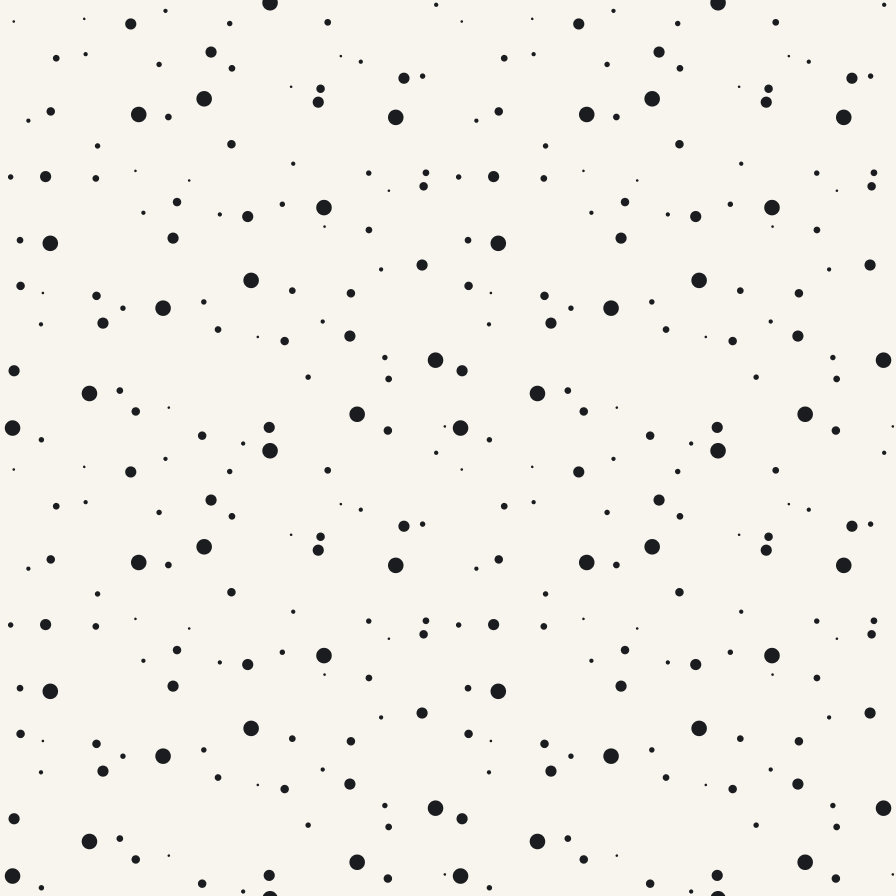
Give the GLSL for this pattern, as a Shadertoy shader.

```glsl
// Dark round dots in seven sizes scattered over cream paper, as a tile repeated 2 by 2.

const float REPEATS = 2.0;
const vec2 GRID = vec2(12.0, 7.0);   // cells per tile, one dot in each
const float SIZE_COUNT = 7.0;
const float GAP = 0.002;             // clear space kept around a dot
const vec3 PAPER = vec3(0.97, 0.96, 0.93);
const vec3 INK = vec3(0.105, 0.11, 0.122);

// Dot radii in units of the tile, largest first
const float RADII[7] = float[7](0.0173, 0.0124, 0.0094, 0.0074, 0.0060, 0.0047, 0.0028);

float hash(vec2 p) {
    return fract(sin(dot(p, vec2(127.1, 311.7))) * 43758.5453);
}

vec2 hash2(vec2 p) {
    return vec2(hash(p), hash(p + vec2(19.7, 53.3)));
}

// Every size occurs once per column; equal sizes stay apart
float dotRadius(vec2 cell) {
    return RADII[int(mod(cell.y + 3.0 * cell.x, SIZE_COUNT))];
}

// Signed distance to the dot of the current cell, in units of the tile
float scatteredDots(vec2 tile, vec2 grid) {
    vec2 p = tile * grid;

    // Slide each column by its own amount to break up the rows
    p.y += hash(vec2(floor(p.x), 71.0));
    vec2 cell = mod(floor(p), grid);

    // Jitter the centre while keeping the whole dot inside its cell
    float radius = dotRadius(cell);
    vec2 margin = (radius + GAP) * grid;
    vec2 center = mix(margin, 1.0 - margin, hash2(cell + 3.0));
    return length((fract(p) - center) / grid) - radius;
}

float coverage(float dist, float pixel) {
    return clamp(0.5 - dist / pixel, 0.0, 1.0);
}

void mainImage(out vec4 fragColor, in vec2 fragCoord) {
    vec2 tile = fract(fragCoord / iResolution.xy * REPEATS);
    float pixel = REPEATS / min(iResolution.x, iResolution.y);

    float ink = coverage(scatteredDots(tile, GRID), pixel);
    fragColor = vec4(mix(PAPER, INK, ink), 1.0);
}
```
